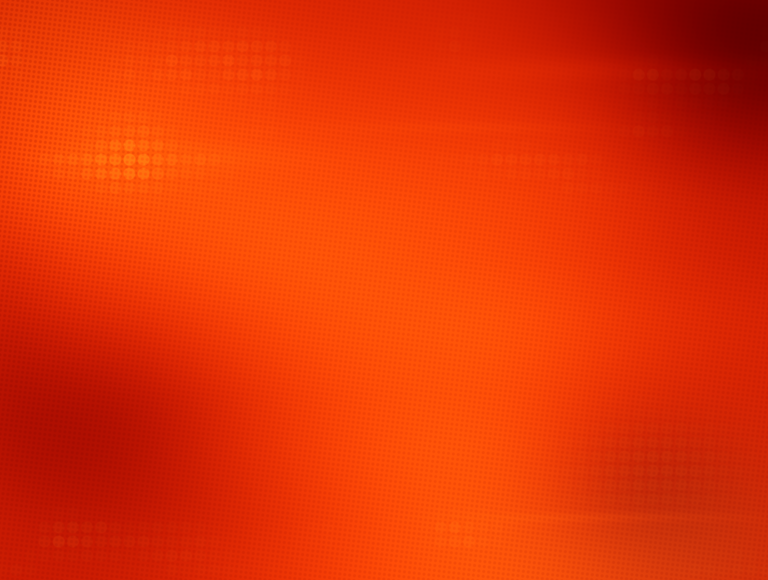
Give the GLSL for this background, as a Shadertoy shader.

```glsl
// Glowing orange-red backdrop with dark corners, fine halftone and faint dot clusters.
#define RIDGE_TOP vec2(0.17, 0.72)
#define RIDGE_BEND vec2(0.57, 0.38)
#define RIDGE_END vec2(0.62, 0.0)
#define RIDGE_WIDTH 0.27
#define BASE_TONE 0.55
#define RIDGE_GAIN 0.42
#define HALFTONE_CELLS 118.0
#define HALFTONE_TILT 0.12
#define HALFTONE_DEPTH 0.055
#define DOT_CELLS 41.0
#define DOT_RADIUS 0.42
#define DOT_GAIN 0.13

float hash(vec2 p) {
    vec3 h = fract(vec3(p.xyx) * 0.1031);
    h += dot(h, h.yzx + 33.33);
    return fract((h.x + h.y) * h.z);
}

float noise(vec2 p) {
    vec2 i = floor(p), f = fract(p);
    f = f * f * (3.0 - 2.0 * f);
    return mix(mix(hash(i), hash(i + vec2(1, 0)), f.x),
               mix(hash(i + vec2(0, 1)), hash(i + vec2(1, 1)), f.x), f.y);
}

// Soft elliptical spot, 1 at its centre
float glow(vec2 p, vec2 centre, vec2 radius) {
    vec2 d = (p - centre) / radius;
    return exp(-dot(d, d));
}

float segmentDistance(vec2 p, vec2 a, vec2 b) {
    vec2 ab = b - a;
    float along = clamp(dot(p - a, ab) / dot(ab, ab), 0.0, 1.0);
    return length(p - a - ab * along);
}

// Broad light and shade: 0 is deep red, 1 is bright orange
float toneField(vec2 p) {
    float dA = segmentDistance(p, RIDGE_TOP, RIDGE_BEND);
    float dB = segmentDistance(p, RIDGE_BEND, RIDGE_END);
    float blend = max(0.08 - abs(dA - dB), 0.0);
    float d = max(min(dA, dB) - blend * blend / 0.32, 0.0) / RIDGE_WIDTH;
    float tone = BASE_TONE + RIDGE_GAIN * exp(-d * d);
    tone += 0.15 * glow(p, vec2(0.66, 0.73), vec2(0.25, 0.22));
    tone -= 0.55 * glow(p, vec2(1.0, 0.93), vec2(0.20, 0.24));
    tone -= 0.13 * glow(p, vec2(0.80, 1.03), vec2(0.16, 0.13));
    tone -= 0.25 * glow(p, vec2(0.12, 0.27), vec2(0.18, 0.20));
    tone -= 0.08 * glow(p, vec2(0.0, 0.48), vec2(0.08, 0.25));
    tone -= 0.22 * glow(p, vec2(0.83, 0.17), vec2(0.13, 0.14));
    return tone;
}

// Thin horizontal light streaks
float streaks(vec2 p) {
    return glow(p, vec2(0.22, 0.73), vec2(0.16, 0.022))
         + 0.6 * glow(p, vec2(0.62, 0.78), vec2(0.16, 0.010))
         + glow(p, vec2(0.82, 0.88), vec2(0.20, 0.022))
         + glow(p, vec2(0.80, 0.107), vec2(0.17, 0.008));
}

// Large dots, lit in one main cluster and scattered along bands
float dotClusters(vec2 q, float pixel) {
    vec2 cell = q * DOT_CELLS - vec2(0.15, 0.72);
    vec2 id = round(cell);
    vec2 p = (id + vec2(0.15, 0.72)) / DOT_CELLS;
    p.x *= iResolution.y / iResolution.x;
    float edge = pixel * DOT_CELLS;
    float disc = 1.0 - smoothstep(DOT_RADIUS - edge, DOT_RADIUS + edge, length(cell - id));
    float bands = 0.0;
    for (int i = 0; i < 3; i++) {
        float y = i == 0 ? 0.06 : (i == 1 ? 0.73 : 0.89);
        bands += glow(p, vec2(0.5, y), vec2(1.5, 0.05));
    }
    float patches = smoothstep(0.45, 0.9, noise(id * vec2(0.22, 0.35) + 7.0));
    float lit = 0.45 * bands * patches * (0.4 + 0.6 * hash(id));
    lit += glow(p, vec2(0.168, 0.73), vec2(0.045, 0.055)) * (0.6 + 0.4 * hash(id + 3.0));
    lit += 0.2 * glow(p, vec2(0.85, 0.20), vec2(0.10, 0.08));
    return disc * lit;
}

// Fine tilted grid of dark specks
float halftone(vec2 q, float pixel) {
    float c = cos(HALFTONE_TILT), s = sin(HALFTONE_TILT);
    vec2 cell = fract(mat2(c, s, -s, c) * q * HALFTONE_CELLS) - 0.5;
    float edge = max(pixel * HALFTONE_CELLS, 0.12);
    return 1.0 - smoothstep(0.3 - edge, 0.3 + edge, length(cell));
}

vec3 toneColour(float tone) {
    float t = clamp(tone, 0.0, 1.0);
    return vec3(1.0 - 0.62 * pow(1.0 - t, 1.5), 0.33 * pow(t, 1.7), 0.03 * t * t);
}

void mainImage(out vec4 fragColor, in vec2 fragCoord) {
    vec2 p = fragCoord / iResolution.xy;
    vec2 q = fragCoord / iResolution.y;
    float pixel = 1.0 / iResolution.y;

    // Light, then warm tints in the corners
    float tone = toneField(p) + 0.06 * streaks(p);
    tone += 0.03 * (noise(p * vec2(3.0, 9.0)) - 0.5);
    vec3 colour = toneColour(tone);
    colour += vec3(-0.04, 0.06, 0.03) * glow(p, vec2(0.88, 0.06), vec2(0.20, 0.18));
    colour += vec3(0.0, 0.035, 0.0) * glow(p, vec2(0.05, 0.95), vec2(0.18, 0.25));

    // Dot textures
    colour += DOT_GAIN * dotClusters(q, pixel) * vec3(0.5, 0.9, 0.25);
    float speckDepth = HALFTONE_DEPTH * (1.0 + glow(p, vec2(0.0, 0.8), vec2(0.2, 0.5)));
    speckDepth *= 1.0 - 0.7 * glow(p, vec2(0.8, 1.0), vec2(0.4, 0.25));
    colour *= 1.0 - speckDepth * (halftone(q, pixel) - 0.28) * vec3(0.9, 2.2, 2.0);

    fragColor = vec4(clamp(colour, 0.0, 1.0), 1.0);
}
```
